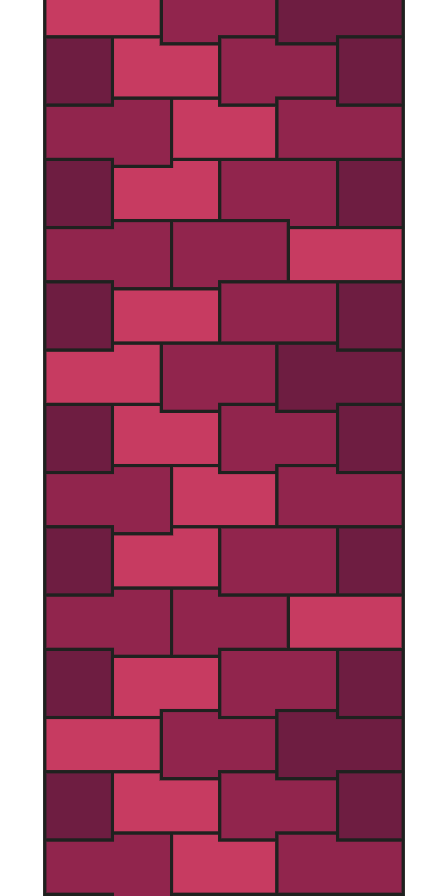
Write a Shadertoy shader that draws this pattern.

```glsl
// A column of crimson bricks with interlocking stepped joints and dark outlines.
// Lengths are in canvas widths; y runs down from the top edge.

#define LEFT 0.1
#define RIGHT 0.9
#define FIRST_COURSE 0.0823
#define PITCH 0.1367
#define STEP_DROP 0.0156
#define LINE_HALF 0.0037
#define ROSE vec3(0.78, 0.23, 0.38)
#define CRIMSON vec3(0.57, 0.145, 0.303)
#define PLUM vec3(0.43, 0.113, 0.255)
#define OUTLINE vec3(0.12, 0.13, 0.12)

// One bit per segment, left to right from the low bit: set where the bed joint drops.
const int DROPS[12] = int[12](20, 41, 2, 49, 6, 33, 20, 41, 2, 57, 6, 43);

// Vertical joints of a row: odd rows are fixed, even rows cycle through three layouts.
vec3 rowJoints(int row) {
    if ((row & 1) == 1) return vec3(0.251, 0.4905, 0.7535);
    int layout_ = (row / 2) % 3;
    return vec3(layout_ == 0 ? 0.360 : 0.383,
                layout_ == 2 ? 0.6435 : 0.618, RIGHT);
}

// Height of the bed joint under a row, at position x.
float bedLevel(int row, float x) {
    vec3 over = step(rowJoints(row), vec3(x));
    vec3 under = step(rowJoints(row + 1), vec3(x));
    int segment = min(int(dot(over + under, vec3(1.0))), 5);
    int drop = (DROPS[(row + 12) % 12] >> segment) & 1;
    return FIRST_COURSE + PITCH * float(row) + STEP_DROP * float(drop);
}

// Distance to the vertical joints of a row, which reach from bed to bed.
float jointDistance(int row, vec2 p) {
    vec3 joints = rowJoints(row);
    float nearest = 1.0;
    for (int i = 0; i < 3; i++) {
        float x = joints[i];
        float a = x - 0.001, b = x + 0.001;
        float top = min(bedLevel(row - 1, a), bedLevel(row - 1, b));
        float bottom = max(bedLevel(row, a), bedLevel(row, b));
        float beyond = max(top - p.y, p.y - bottom);
        nearest = min(nearest, max(abs(p.x - x), beyond));
    }
    return nearest;
}

vec3 brickColour(int row, float x) {
    int brick = int(dot(step(rowJoints(row), vec3(x)), vec3(1.0)));
    if ((row & 1) == 1)
        return brick == 1 ? ROSE : brick == 2 ? CRIMSON : PLUM;
    int layout_ = (row / 2) % 3;
    if (brick == layout_) return ROSE;
    return layout_ == 0 && brick == 2 ? PLUM : CRIMSON;
}

void mainImage(out vec4 fragColor, in vec2 fragCoord) {
    float pixel = 1.0 / iResolution.x;
    vec2 p = vec2(fragCoord.x / iResolution.x,
                  2.0 * (1.0 - fragCoord.y / iResolution.y));

    // Brick under this point
    int bed = int(floor((p.y - FIRST_COURSE) / PITCH));
    int row = bed + (p.y > bedLevel(bed, p.x) ? 1 : 0);
    vec3 colour = brickColour(max(row, 0), p.x);

    // Nearest bed joint, vertical joint or side of the column
    float d = min(abs(p.x - LEFT), abs(p.x - RIGHT));
    for (int i = 0; i < 3; i++) {
        int r = max(bed + i, 0);
        d = min(d, abs(p.y - bedLevel(r, p.x)));
        d = min(d, jointDistance(r, p));
    }
    float line = 1.0 - smoothstep(-0.5 * pixel, 0.5 * pixel, d - LINE_HALF);
    colour = mix(colour, OUTLINE, line);

    // White ground beside the column
    float outside = max(LEFT - p.x, p.x - RIGHT) - LINE_HALF;
    colour = mix(colour, vec3(1.0), smoothstep(-0.5 * pixel, 0.5 * pixel, outside));
    fragColor = vec4(colour, 1.0);
}
```
